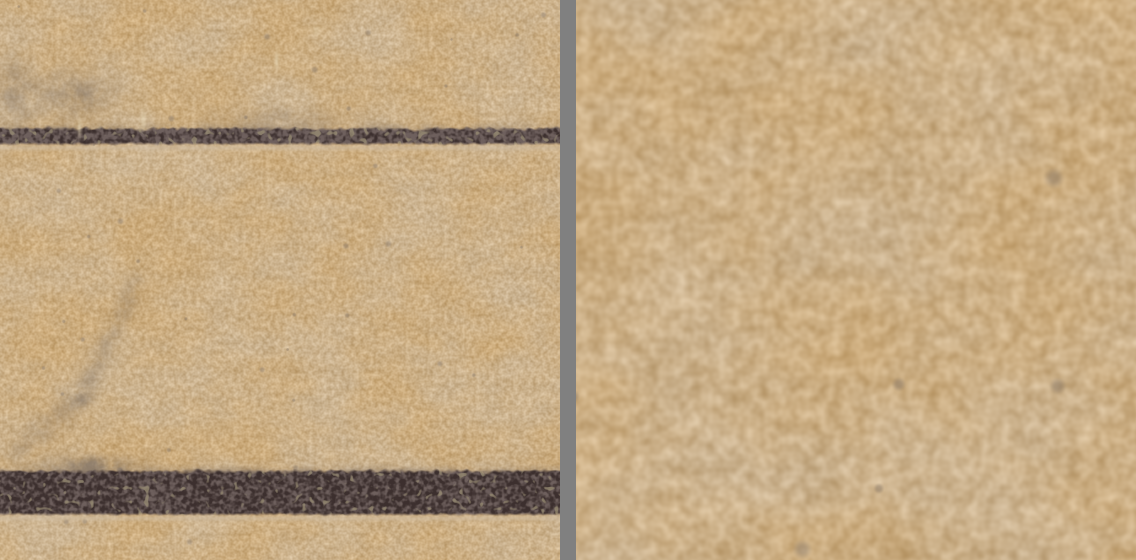
Left: the whole. Right: its middle third, enlarged.
Give the GLSL for this texture, as a WebGL 1 fragment shader.

```glsl
precision highp float;
// Sandy stone courses split by two level joints: a thin upper one and a wide lower one.
// Layered gradient noise mottles the stone, frays the joints and fills them with grit;
// soft blobs and a slanted streak add stains, and hashed cells scatter small pits.
uniform vec2 u_resolution;

// Colours
const vec3 WARM_STONE = vec3(0.800, 0.671, 0.482);
const vec3 PALE_STONE = vec3(0.800, 0.706, 0.570);
const vec3 STAIN = vec3(0.530, 0.470, 0.410);
const vec3 JOINT_DARK = vec3(0.235, 0.185, 0.180);
const vec3 JOINT_MID = vec3(0.430, 0.375, 0.365);
const vec3 GRIT_LIGHT = vec3(0.590, 0.545, 0.450);
const vec3 RIM = vec3(0.810, 0.740, 0.640);
const vec3 CHIP = vec3(0.900, 0.840, 0.710);

// Joints: centre height, half width
const vec2 UPPER_JOINT = vec2(0.7565, 0.0135);
const vec2 LOWER_JOINT = vec2(0.1200, 0.0385);
const float JOINT_SOFTNESS = 0.0035;
const float JOINT_FRAY = 0.006;

// Texture
const float GRAIN_SCALE = 120.0;
const float GRAIN_STRENGTH = 0.105;
const float GRIT_SCALE = 105.0;
const float PIT_CELLS = 22.0;
const float PIT_SHARE = 0.10;

float hash(vec2 p) {
  vec3 q = fract(p.xyx * vec3(0.1031, 0.1030, 0.0973));
  q += dot(q, q.yzx + 33.33);
  return fract((q.x + q.y) * q.z);
}

float cornerSlope(vec2 cell, vec2 offset) {
  float angle = 6.28319 * hash(cell);
  return dot(vec2(cos(angle), sin(angle)), offset);
}

// Gradient noise, about -0.7 to 0.7
float noise(vec2 p) {
  vec2 i = floor(p), f = fract(p);
  vec2 w = f * f * f * (f * (f * 6.0 - 15.0) + 10.0);
  vec2 e = vec2(1.0, 0.0);
  float low = mix(cornerSlope(i, f), cornerSlope(i + e, f - e), w.x);
  float high = mix(cornerSlope(i + e.yx, f - e.yx), cornerSlope(i + 1.0, f - 1.0), w.x);
  return mix(low, high, w.y);
}

float fbm(vec2 p) {
  float sum = 0.0, amp = 0.6;
  for (int i = 0; i < 4; i++) {
    sum += amp * noise(p);
    p = p * 2.03 + 17.3;
    amp *= 0.55;
  }
  return sum;
}

float blob(vec2 p, vec2 centre, vec2 radius) {
  vec2 d = (p - centre) / radius;
  return exp(-dot(d, d));
}

// Fading streak along a segment
float streak(vec2 p, vec2 a, vec2 b, float width) {
  vec2 ab = b - a;
  float t = clamp(dot(p - a, ab) / dot(ab, ab), 0.0, 1.0);
  float d = length(p - a - ab * t) / width;
  return exp(-d * d);
}

// Dark pits, at most one in each cell
float pits(vec2 p) {
  vec2 cell = floor(p * PIT_CELLS);
  vec2 centre = 0.25 + 0.5 * vec2(hash(cell + 3.7), hash(cell + 9.1));
  float radius = mix(0.05, 0.13, hash(cell + 5.3));
  float d = length(fract(p * PIT_CELLS) - centre);
  return step(hash(cell + 1.9), PIT_SHARE) * (1.0 - smoothstep(0.3 * radius, 1.4 * radius, d));
}

vec3 stone(vec2 p) {
  float mottle = fbm(p * vec2(6.0, 8.0) + 4.0);
  vec3 colour = mix(WARM_STONE, PALE_STONE, smoothstep(-0.40, 0.42, mottle));
  float grain = noise(p * GRAIN_SCALE) + 0.6 * noise(p * GRAIN_SCALE * 1.9 + 31.0);
  colour += GRAIN_STRENGTH * grain * vec3(0.85, 1.0, 1.2);
  colour += 0.035 * noise(p * vec2(22.0, 40.0) + 8.0);

  // Grey smudges, one slanted streak and a dirty fringe above each joint
  float patchy = clamp(0.75 + 1.3 * fbm(p * 28.0), 0.0, 1.4);
  float dirt = 0.55 * blob(p, vec2(0.140, 0.830), vec2(0.055, 0.040));
  dirt += 0.45 * blob(p, vec2(0.030, 0.835), vec2(0.040, 0.060));
  dirt += 0.32 * blob(p, vec2(0.500, 0.785), vec2(0.110, 0.022));
  dirt += 0.80 * blob(p, vec2(0.165, 0.166), vec2(0.075, 0.020));
  dirt += 0.35 * streak(p, vec2(0.240, 0.490), vec2(0.145, 0.290), 0.018);
  dirt += 0.32 * streak(p, vec2(0.145, 0.290), vec2(0.040, 0.200), 0.024);
  colour = mix(colour, STAIN, clamp(dirt * patchy + 0.45 * pits(p), 0.0, 0.85));

  // Small pale upright chips
  float chips = blob(p, vec2(0.494, 0.892), vec2(0.004, 0.014));
  chips += 0.6 * blob(p, vec2(0.565, 0.945), vec2(0.006, 0.009));
  return mix(colour, CHIP, 0.6 * chips);
}

// Lays one joint over the stone; lift brightens its filling
vec3 addJoint(vec3 base, vec2 p, vec2 joint, float lift) {
  float fray = JOINT_FRAY * (noise(p * 75.0) + 0.5 * noise(p * vec2(18.0, 6.0)));
  float height = p.y - joint.x;
  float edge = abs(height) - joint.y + fray * (height > 0.0 ? 1.0 : 0.45);
  float soft = max(JOINT_SOFTNESS, 0.75 / u_resolution.y);

  float below = (height + joint.y + 0.007) / 0.005;
  base = mix(base, RIM, 0.55 * exp(-below * below));
  float fringe = exp(-max(height - joint.y, 0.0) / 0.007) * step(0.0, height);
  base = mix(base, STAIN, fringe * clamp(0.35 + 1.2 * fbm(p * vec2(14.0, 40.0)), 0.0, 0.8));

  float grit = noise(p * GRIT_SCALE) + 0.5 * noise(p * GRIT_SCALE * 1.8);
  float drift = 0.35 * noise(vec2(p.x * 9.0, joint.x * 50.0));
  vec3 filling = mix(JOINT_DARK, JOINT_MID, smoothstep(-0.45, 0.55, grit + drift + lift));
  float specks = smoothstep(0.22, 0.50, noise(p * 82.0 + 50.0) + 0.5 * drift + 0.3 * lift);
  filling = mix(filling, GRIT_LIGHT, 0.8 * specks);
  return mix(base, filling, 1.0 - smoothstep(-soft, soft, edge));
}

void main() {
  vec2 p = gl_FragCoord.xy / u_resolution;
  vec3 colour = stone(p);
  colour = addJoint(colour, p, UPPER_JOINT, 0.16);
  colour = addJoint(colour, p, LOWER_JOINT, -0.03);

  // Pale nicks crossing the thin joint
  float nicks = blob(p, vec2(0.256, 0.785), vec2(0.005, 0.016));
  nicks += blob(p, vec2(0.142, 0.772), vec2(0.004, 0.015));
  gl_FragColor = vec4(mix(colour, CHIP, 0.55 * nicks), 1.0);
}
```
